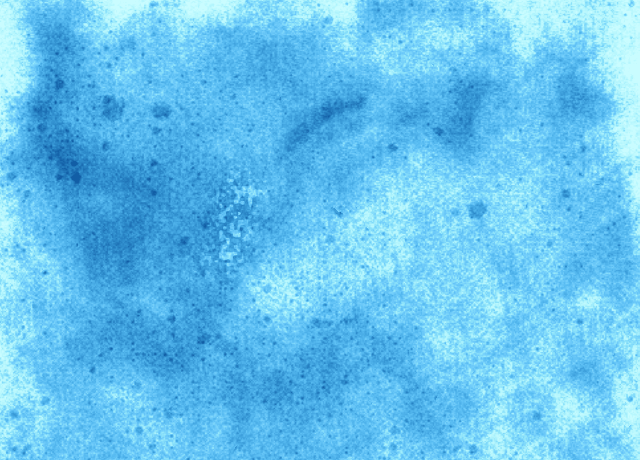
This texture is drawn by a Shadertoy shader. Its source:

```glsl
#define BASE_TONE 0.05
#define EDGE_LIGHT 2.0
#define EDGE_WIDTH 0.15
#define CLOUD_GAIN 3.5
#define MOTTLE_GAIN 2.2
#define GRAIN_GAIN 1.2
#define SPECK_DEPTH 1.5
#define WARP 0.16

float hash(vec2 p) {
    return fract(sin(dot(p, vec2(127.1, 311.7))) * 43758.55);
}

float noise(vec2 p) {
    vec2 cell = floor(p), f = fract(p);
    f = f * f * (3.0 - 2.0 * f);
    return mix(mix(hash(cell), hash(cell + vec2(1, 0)), f.x),
               mix(hash(cell + vec2(0, 1)), hash(cell + vec2(1, 1)), f.x), f.y);
}

float fbm(vec2 p) {
    float sum = 0.0, amp = 0.5;
    for (int i = 0; i < 5; i++) {
        sum += amp * noise(p);
        p = mat2(1.6, 1.2, -1.2, 1.6) * p + 17.3;
        amp *= 0.5;
    }
    return sum / 0.97;
}

// Soft brush mark along a segment
float wash(vec2 p, vec2 a, vec2 b, float radius) {
    vec2 ab = b - a;
    float along = clamp(dot(p - a, ab) / max(dot(ab, ab), 1e-5), 0.0, 1.0);
    float d = length(p - a - ab * along) / radius;
    return exp(-d * d);
}

// Scattered pigment dots, one candidate per cell
float specks(vec2 p, float scale, float density) {
    vec2 q = p * scale, cell = floor(q);
    vec2 center = 0.35 + 0.3 * vec2(hash(cell + 3.1), hash(cell + 7.7));
    float radius = mix(0.08, 0.3, hash(cell + 11.9));
    float ragged = 0.16 * (noise(p * 130.0) - 0.5);
    float soft = 0.05 + 1.2 * scale / iResolution.y;
    float d = length(fract(q) - center) + ragged;
    return step(hash(cell + 23.3), density) * (1.0 - smoothstep(radius - soft, radius + soft, d));
}

// Tone runs from dense pigment to nearly bare paper
vec3 pigment(float tone) {
    const vec3 inks[8] = vec3[8](
        vec3(0.07, 0.37, 0.65), vec3(0.18, 0.55, 0.80), vec3(0.27, 0.66, 0.89),
        vec3(0.35, 0.74, 0.95), vec3(0.44, 0.80, 0.98), vec3(0.54, 0.88, 0.98),
        vec3(0.70, 0.96, 0.99), vec3(0.79, 0.99, 1.00));
    const float levels[8] = float[8](-3.3, -1.75, -0.86, -0.13, 0.48, 0.99, 1.6, 2.5);
    vec3 color = inks[0];
    for (int i = 1; i < 8; i++)
        color = mix(color, inks[i], clamp((tone - levels[i - 1]) / (levels[i] - levels[i - 1]), 0.0, 1.0));
    return color;
}

void mainImage(out vec4 fragColor, in vec2 fragCoord) {
    vec2 p = fragCoord / iResolution.y;
    float aspect = iResolution.x / iResolution.y;
    vec2 drift = vec2(fbm(p * 5.0 + 4.0), fbm(p * 5.0 + 31.0)) - 0.5;
    vec2 q = p + WARP * drift;

    // Pale margins at the left, right and top
    float margin = min(min(p.x, aspect - p.x), 1.0 - p.y);
    margin += 0.35 * (fbm(p * 6.0 + 51.0) - 0.5);
    float tone = BASE_TONE + EDGE_LIGHT * (1.0 - smoothstep(-0.02, EDGE_WIDTH, margin));

    // Dense washes
    tone -= 1.5 * wash(q, vec2(0.11, 0.88), vec2(0.12, 0.68), 0.09);
    tone -= 1.3 * wash(q, vec2(0.16, 0.64), vec2(0.52, 0.50), 0.13);
    tone -= 0.7 * wash(q, vec2(0.55, 0.55), vec2(0.68, 0.75), 0.10);
    tone -= 1.2 * wash(q, vec2(0.80, 0.64), vec2(1.05, 0.84), 0.11);
    tone -= 0.5 * wash(q, vec2(0.45, 0.13), vec2(0.80, 0.13), 0.15);
    tone -= 0.5 * wash(q, vec2(1.20, 0.60), vec2(1.30, 0.80), 0.10);
    float taper = mix(0.025, 0.012, smoothstep(0.62, 0.76, q.x));
    tone -= 1.4 * wash(q, vec2(0.62, 0.70), vec2(0.75, 0.83), taper);

    // Lifted, pale patches
    tone += 0.9 * wash(q, vec2(0.20, 0.78), vec2(0.21, 0.82), 0.08);
    tone += 1.4 * wash(q, vec2(0.90, 0.47), vec2(0.89, 0.58), 0.11);
    tone += 1.2 * wash(q, vec2(0.76, 0.69), vec2(0.83, 0.72), 0.04);
    tone += 0.8 * wash(q, vec2(0.40, 0.84), vec2(0.42, 0.88), 0.09);
    tone += 0.7 * wash(q, vec2(0.62, 0.36), vec2(0.82, 0.38), 0.12);

    // Clouds, mottling and slanted fibres
    tone += CLOUD_GAIN * (fbm(q * 3.5 + 9.0) - 0.5);
    tone += MOTTLE_GAIN * (fbm(p * 14.0 + 2.0 * drift) - 0.5);
    vec2 slanted = mat2(0.8, -0.6, 0.6, 0.8) * p;
    tone += 0.5 * (noise(slanted * vec2(14.0, 60.0)) - 0.5) * smoothstep(0.7, 1.3, p.x);

    // Paper grain, with a pale granulated patch
    float coarse = noise(p * 190.0), fine = noise(p * 347.0 + 5.0);
    tone += GRAIN_GAIN * (coarse - 0.5 + 0.8 * (fine - 0.5));
    float patchMask = wash(q, vec2(0.51, 0.46), vec2(0.55, 0.60), 0.06);
    tone += 1.8 * patchMask * smoothstep(0.5, 0.75, noise(p * 125.0));

    // Blots, spots and fine specks gathered in clusters
    float cluster = smoothstep(0.42, 0.7, fbm(p * 4.0 + 70.0));
    float scale = 10.0;
    for (int i = 0; i < 3; i++) {
        float density = (0.02 + 0.03 * float(i)) * (0.4 + 2.0 * cluster);
        tone -= SPECK_DEPTH * specks(p + 0.37 * float(i), scale, density);
        scale *= 2.9;
    }

    fragColor = vec4(pigment(tone), 1.0);
}
```
